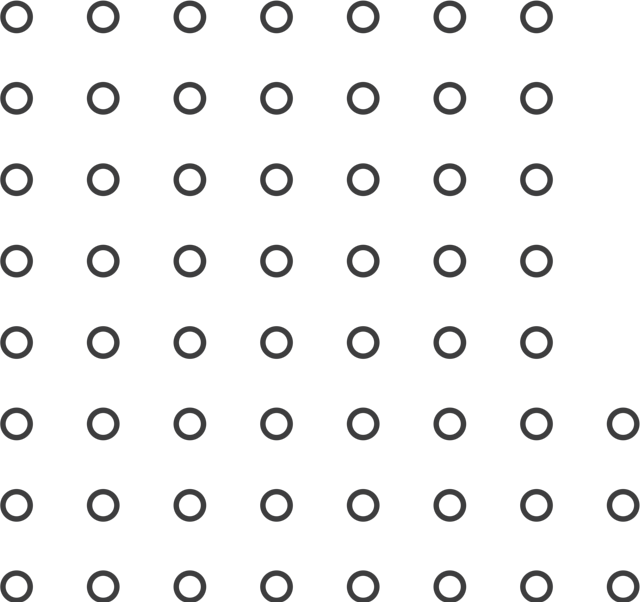
A WebGL 1 fragment shader for this pattern:

```glsl
precision highp float;
// Draws a sparse grid of 8 by 8 charcoal rings on white, with the top five
// places of the last column left empty. Each point is folded to its nearest
// grid place and shaded by the distance to a circle outline.
uniform vec2 u_resolution;

// Distance to a circle outline of the given line width.
float ringDistance(vec2 p, float radius, float lineWidth) {
  return abs(length(p) - radius) - 0.5 * lineWidth;
}

void main() {
  // Canvas widths, measured from the upper left corner.
  float pixel = 1.0 / u_resolution.x;
  vec2 p = vec2(gl_FragCoord.x, u_resolution.y - gl_FragCoord.y) * pixel;

  // Nearest grid place: column and row counted from the upper left.
  vec2 spacing = vec2(0.1354, 0.1272);
  vec2 firstCentre = vec2(0.0259, 0.0264);
  vec2 place = clamp(floor((p - firstCentre) / spacing + 0.5), 0.0, 7.0);
  vec2 local = p - firstCentre - place * spacing;

  // Ring with a smoothed edge.
  float d = ringDistance(local, 0.0213, 0.0085);
  float ink = 1.0 - smoothstep(-0.8 * pixel, 0.8 * pixel, d);

  // The last column only holds rings in its bottom three rows.
  float isLastColumn = step(6.5, place.x);
  float isUpperRow = 1.0 - step(4.5, place.y);
  ink *= 1.0 - isLastColumn * isUpperRow;

  vec3 paper = vec3(1.0);
  vec3 charcoal = vec3(0.24, 0.24, 0.243);
  gl_FragColor = vec4(mix(paper, charcoal, ink), 1.0);
}
```
